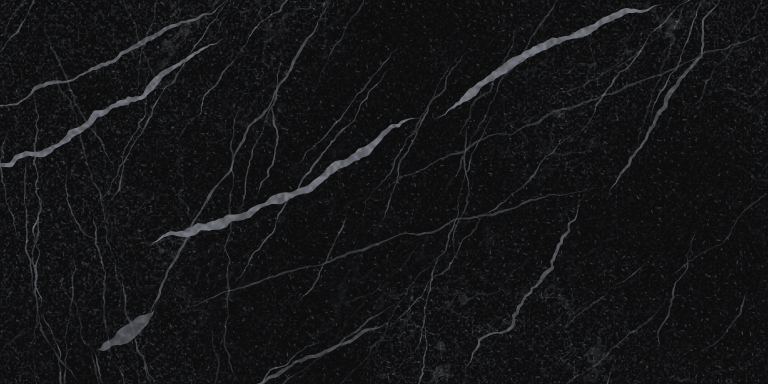
Give the GLSL for this texture, as a WebGL 1 fragment shader.

```glsl
precision highp float;
// Polished black marble with pale diagonal veins, hairline cracks and mineral flecks.
uniform vec2 u_resolution;

const vec3 STONE_TINT = vec3(0.98, 1.0, 1.07);
const float BASE_TONE = 0.046;
const float VEIN_TONE = 0.43;

float hash(vec2 p) {
  vec3 q = fract(p.xyx * vec3(0.1031, 0.1030, 0.0973));
  q += dot(q, q.yzx + 33.33);
  return fract((q.x + q.y) * q.z);
}

vec2 hash2(vec2 p) {
  return vec2(hash(p), hash(p + 71.7));
}

float noise(vec2 p) {
  vec2 cell = floor(p);
  vec2 f = fract(p);
  f = f * f * (3.0 - 2.0 * f);
  return mix(mix(hash(cell), hash(cell + vec2(1, 0)), f.x),
             mix(hash(cell + vec2(0, 1)), hash(cell + vec2(1, 1)), f.x), f.y);
}

float fbm(vec2 p) {
  float sum = 0.0;
  float gain = 0.53;
  for (int i = 0; i < 4; i++) {
    sum += gain * noise(p);
    p = p * 2.13 + 17.3;
    gain *= 0.5;
  }
  return sum;
}

// Coverage of a stroke; strokes thinner than a pixel fade instead of breaking.
float stroke(float dist, float width, float px) {
  float halfWidth = 0.5 * max(width, px);
  return clamp((halfWidth - abs(dist)) / px + 0.5, 0.0, 1.0) * min(1.0, width / px);
}

// Bowed, jagged vein from a to b with tapered ends and uneven width.
float vein(vec2 p, vec2 a, vec2 b, float bow, float width, float wobble, float seed, float px) {
  float len = length(b - a);
  vec2 dir = (b - a) / len;
  vec2 q = p - a;
  float along = dot(q, dir);
  float t = along / len;
  if (t < 0.0 || t > 1.0) return 0.0;
  float side = dir.x * q.y - dir.y * q.x - bow * 4.0 * t * (1.0 - t);
  side -= wobble * (fbm(vec2(along * 11.0, seed)) - 0.5);
  float taper = smoothstep(0.0, 0.2, t) * (1.0 - smoothstep(0.75, 1.0, t));
  float swell = 0.35 + 1.3 * noise(vec2(along * 24.0, seed + 7.5));
  return stroke(side, width * swell * taper, px);
}

// Hashed family of hairline veins around a mean angle, inside a box.
float hairlines(vec2 p, vec2 corner, vec2 size, float angle, float spread, float seed, float px) {
  float tone = 0.0;
  for (int i = 0; i < 20; i++) {
    vec2 id = vec2(float(i) + 0.5, seed);
    vec2 start = corner + size * hash2(id);
    vec2 pick = hash2(id + 31.0);
    float turn = angle + spread * (pick.x - 0.5);
    vec2 end = start + (0.2 + 0.65 * pick.y) * vec2(cos(turn), sin(turn));
    float line = vein(p, start, end, 0.06 * (pick.y - 0.5), 0.0035, 0.05, seed + id.x * 5.0, px);
    tone = max(tone, line * mix(0.08, 0.26, hash(id + 53.0)));
  }
  return tone;
}

// One short, randomly turned fleck in some of the cells.
float flecks(vec2 p, float scale, float density, float px) {
  vec2 cell = floor(p * scale);
  vec2 pick = hash2(cell + scale);
  vec2 q = p - (cell + 0.25 + 0.5 * hash2(cell + 9.0)) / scale;
  float turn = 6.2832 * pick.y;
  vec2 dir = vec2(cos(turn), sin(turn));
  float along = max(abs(dot(q, dir)) - 0.15 * pick.y / scale, 0.0);
  float dist = length(vec2(along, dot(q, vec2(-dir.y, dir.x))));
  return stroke(dist, 0.003, px) * step(pick.x, density) * (0.35 + 0.65 * hash(cell + 3.0));
}

// Branching cracks along the zero lines of stretched noise.
float cracks(vec2 p, float scale) {
  vec2 q = vec2(0.8 * p.x + 0.6 * p.y, 1.6 * (0.8 * p.y - 0.6 * p.x)) * scale;
  return 1.0 - smoothstep(0.004, 0.022, abs(fbm(q) - 0.5));
}

float boldVeins(vec2 p, float px) {
  float v = vein(p, vec2(0.37, 0.36), vec2(1.11, 0.72), -0.045, 0.018, 0.05, 3.0, px);
  v = max(v, vein(p, vec2(1.12, 0.69), vec2(1.74, 1.0), 0.03, 0.018, 0.04, 8.0, px));
  v = max(v, vein(p, vec2(-0.12, 0.51), vec2(0.6, 0.92), -0.03, 0.015, 0.05, 13.0, px));
  v = max(v, 0.8 * vein(p, vec2(-0.05, 0.7), vec2(0.62, 1.01), 0.0, 0.009, 0.05, 21.0, px));
  v = max(v, 0.6 * vein(p, vec2(0.34, 0.08), vec2(0.9, 1.05), 0.02, 0.006, 0.04, 27.0, px));
  v = max(v, 0.7 * vein(p, vec2(1.56, 0.48), vec2(1.88, 1.04), -0.03, 0.008, 0.06, 33.0, px));
  v = max(v, 0.7 * vein(p, vec2(1.2, 0.03), vec2(1.52, 0.5), -0.02, 0.008, 0.09, 39.0, px));
  v = max(v, 0.45 * vein(p, vec2(0.42, 0.18), vec2(1.6, 0.52), 0.02, 0.005, 0.04, 45.0, px));
  v = max(v, 0.4 * vein(p, vec2(0.95, 0.48), vec2(2.1, 0.95), 0.02, 0.005, 0.04, 51.0, px));
  v = max(v, 0.6 * vein(p, vec2(0.62, -0.04), vec2(1.03, 0.16), 0.01, 0.008, 0.04, 57.0, px));
  return max(v, 0.7 * vein(p, vec2(0.25, 0.09), vec2(0.41, 0.19), 0.0, 0.035, 0.05, 63.0, px));
}

void main() {
  float px = 1.0 / u_resolution.y;
  vec2 p = gl_FragCoord.xy * px;

  // Clouded ground with fine grain.
  float cloud = smoothstep(0.3, 0.68, fbm(p * 2.6 + 4.0) + 0.1 * abs(p.x - 1.0));
  float grain = pow(noise(p * 230.0), 3.0);
  float tone = BASE_TONE + (0.05 + 0.075 * cloud) * grain;

  // Cracks, flecks and hairlines.
  float patches = smoothstep(0.42, 0.65, fbm(p * 4.0 + 40.0)) * (0.3 + 0.7 * cloud);
  tone += 0.09 * patches * max(cracks(p, 5.0), cracks(p + 9.0, 11.0)) * (0.4 + noise(p * 90.0));
  tone += 0.17 * max(flecks(p, 34.0, 0.4, px), flecks(p + 5.0, 62.0, 0.25, px));
  float lines = hairlines(p, vec2(-0.2, -0.3), vec2(2.1, 1.2), 0.85, 0.7, 11.0, px);
  lines = max(lines, hairlines(p, vec2(-0.1, -0.2), vec2(2.1, 1.0), 1.2, 0.8, 83.0, px));
  lines = max(lines, hairlines(p, vec2(0.0, 0.0), vec2(0.4, 1.2), -1.35, 0.6, 47.0, px));
  tone += lines * (0.5 + 0.7 * noise(p * 45.0));

  // Bold veins with a mottled filling.
  float filling = VEIN_TONE * (0.75 + 0.4 * noise(p * 110.0));
  tone = mix(tone, max(tone, filling), boldVeins(p, px));
  gl_FragColor = vec4(tone * STONE_TINT, 1.0);
}
```
